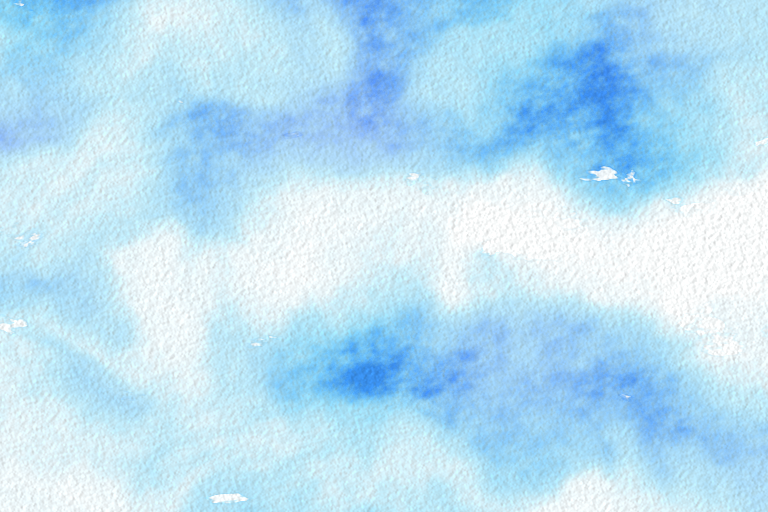
Write a WebGL 1 fragment shader that draws this texture.

```glsl
precision highp float;
// Blue watercolor wash on grained paper, with soft blooms and ragged dry-brush gaps.
uniform vec2 u_resolution;

// Pigment colours, from bare paper to the deepest pool
const vec3 PAPER = vec3(0.98, 0.99, 0.99);
const vec3 MIST  = vec3(0.91, 0.96, 0.975);
const vec3 PALE  = vec3(0.75, 0.91, 0.965);
const vec3 LIGHT = vec3(0.64, 0.85, 0.96);
const vec3 MID   = vec3(0.53, 0.77, 0.95);
const vec3 DEEP  = vec3(0.41, 0.68, 0.95);
const vec3 POOL  = vec3(0.25, 0.53, 0.92);
const vec3 VIOLET_SHIFT = vec3(0.04, -0.055, 0.0);

// Sizes are in canvas heights
const vec2  WASH_FREQ = vec2(2.1, 3.1);
const float WASH_AMOUNT = 0.7;
const float BLOOM_CELL = 0.5;
const float BLOOM_RADIUS = 0.17;
const float BLOOM_AMOUNT = 2.1;
const float BAND_WIDTH = 0.14;
const float BAND_AMOUNT = 1.2;
const float LOAD_CONTRAST = 1.32;
const float LOAD_SHIFT = -0.2;
const vec2  TEAR_FREQ = vec2(4.0, 9.0);
const float TEAR_EDGE = 0.015;
const float GRAIN_FREQ = 75.0;
const float GRAIN_AMOUNT = 0.11;
const float MOTTLE_FREQ = 42.0;
const mat2  TILT = mat2(0.95, -0.31, 0.31, 0.95);
const mat2  OCTAVE_TURN = mat2(1.6, 1.2, -1.2, 1.6);

float hash(vec2 p) {
  vec3 q = fract(vec3(p.xyx) * 0.1031);
  q += dot(q, q.yzx + 33.33);
  return fract((q.x + q.y) * q.z);
}

float noise(vec2 p) {
  vec2 i = floor(p);
  vec2 f = fract(p);
  f = f * f * f * (f * (f * 6.0 - 15.0) + 10.0);
  return mix(mix(hash(i), hash(i + vec2(1.0, 0.0)), f.x),
             mix(hash(i + vec2(0.0, 1.0)), hash(i + 1.0), f.x), f.y);
}

float fbm(vec2 p, float gain) {
  float sum = 0.0, total = 0.0, weight = 1.0;
  for (int i = 0; i < 6; i++) {
    sum += weight * noise(p);
    total += weight;
    weight *= gain;
    p = OCTAVE_TURN * p + 17.3;
  }
  return sum / total;
}

// Soft pools of pigment, one in each jittered cell
float blooms(vec2 p) {
  vec2 cell = floor(p / BLOOM_CELL);
  float sum = 0.0;
  for (int y = -1; y <= 1; y++) {
    for (int x = -1; x <= 1; x++) {
      vec2 id = cell + vec2(float(x), float(y));
      vec2 jitter = vec2(hash(id + 41.0), hash(id + 87.0)) - 0.5;
      vec2 d = TILT * (p - (id + 0.5 + 0.6 * jitter) * BLOOM_CELL);
      d *= vec2(0.85, 1.15) / BLOOM_RADIUS;
      sum += mix(0.4, 1.0, hash(id + 123.0)) * exp(-dot(d, d));
    }
  }
  return sum;
}

// Colour for a pigment load: zero is the average, one a standard deviation
vec3 pigment(float load) {
  vec3 c = mix(PAPER, MIST, clamp((load + 2.0) / 0.9, 0.0, 1.0));
  c = mix(c, PALE, clamp((load + 1.1) / 0.9, 0.0, 1.0));
  c = mix(c, LIGHT, clamp((load + 0.2) / 0.8, 0.0, 1.0));
  c = mix(c, MID, clamp((load - 0.6) / 0.6, 0.0, 1.0));
  c = mix(c, DEEP, clamp((load - 1.2) / 0.6, 0.0, 1.0));
  return mix(c, POOL, clamp((load - 1.8) / 0.8, 0.0, 1.0));
}

// Paper tooth: difference of turned noise along the light direction
float tooth(vec2 p) {
  vec2 g = OCTAVE_TURN * p * GRAIN_FREQ;
  float coarse = noise(g) - noise(g + vec2(0.8, 0.2));
  g = OCTAVE_TURN * g * 0.85 + 50.0;
  return coarse + 0.8 * (noise(g) - noise(g + vec2(0.3, 0.8)));
}

void main() {
  vec2 p = gl_FragCoord.xy / u_resolution.y;

  // Wet flow: bend the washes and feather their borders
  vec2 flow = vec2(fbm(p * 3.5 + 5.0, 0.46), fbm(p * 3.5 + 31.0, 0.46)) - 0.5;
  vec2 w = p + 0.3 * flow;
  float wash = (fbm(TILT * w * WASH_FREQ + 9.0, 0.46) - 0.5) / 0.13;
  float bandDist = (w.y - 0.27 - 0.27 * w.x) / BAND_WIDTH;
  float band = exp(-bandDist * bandDist);
  float load = WASH_AMOUNT * wash + BLOOM_AMOUNT * (blooms(w) - 0.25)
             - BAND_AMOUNT * (band - 0.25);
  load = LOAD_CONTRAST * load + LOAD_SHIFT;

  // Granulation settles where the pigment is heavy
  float heavy = smoothstep(0.0, 2.0, load);
  load += heavy * 2.0 * (fbm(TILT * p * vec2(16.0, 30.0), 0.6) - 0.5);
  load += (0.5 + heavy) * (fbm(p * MOTTLE_FREQ + 11.0, 0.7) - 0.5);

  float grain = tooth(p);
  load += 0.3 * grain;

  // Dry-brush gaps, mostly to the right, with a pigment rim
  float rowDist = (p.y - 0.56) / 0.24;
  float region = smoothstep(0.6, 1.35, p.x) * exp(-rowDist * rowDist);
  float tear = fbm(p * TEAR_FREQ + 0.8 * flow + 63.0, 0.6) - 0.82 + 0.21 * region;
  float gap = smoothstep(-TEAR_EDGE, TEAR_EDGE, tear);
  load += 0.35 * smoothstep(-0.04, -TEAR_EDGE, tear);

  // Hue drifts between cyan and violet
  vec3 color = pigment(load);
  float drift = (noise(p * 3.0 + 77.0) - 0.45) * 1.6;
  color += VIOLET_SHIFT * drift * smoothstep(-0.5, 1.5, load);
  color = mix(color, PAPER, 0.93 * gap);
  color *= 1.0 + GRAIN_AMOUNT * grain;
  gl_FragColor = vec4(clamp(color, 0.0, 1.0), 1.0);
}
```
